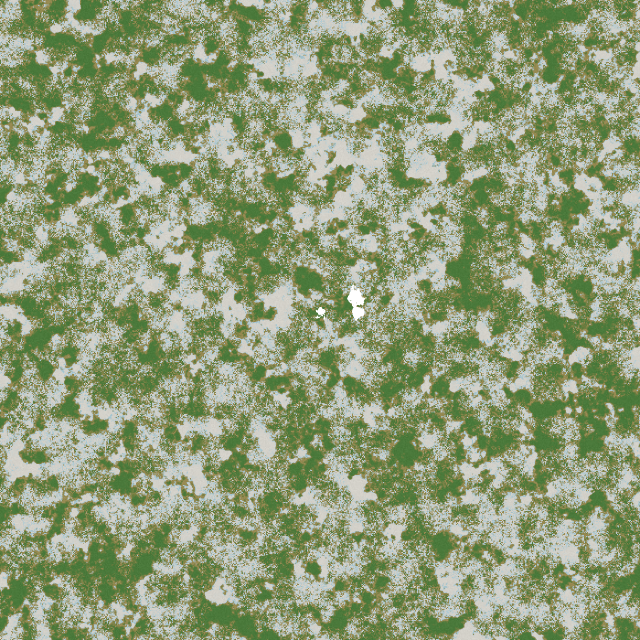
Write a WebGL 1 fragment shader that draws this texture.

```glsl
precision highp float;
uniform vec2 u_resolution;

#define PATCH_FREQ 45.0
#define REGION_FREQ 8.0
#define ROUGH_FREQ 36.0
#define GRAIN_FREQ 700.0
#define CLUMP_FREQ 280.0
#define GRAIN_AMOUNT 0.42
#define PALE_LEVEL 0.55
#define TAN_WIDTH 0.14
#define BLUE_WIDTH 0.085
#define SPOT_RADIUS 0.013

const vec3 GREEN = vec3(0.29, 0.475, 0.23);
const vec3 OLIVE = vec3(0.43, 0.49, 0.25);
const vec3 TAN = vec3(0.59, 0.54, 0.32);
const vec3 BLUE = vec3(0.65, 0.77, 0.81);
const vec3 PALE = vec3(0.83, 0.82, 0.79);

float hash(vec2 p) {
  vec3 q = fract(p.xyx * 0.1031);
  q += dot(q, q.yzx + 33.33);
  return fract((q.x + q.y) * q.z);
}

float noise(vec2 p) {
  vec2 cell = floor(p);
  vec2 f = fract(p);
  f = f * f * (3.0 - 2.0 * f);
  float low = mix(hash(cell), hash(cell + vec2(1.0, 0.0)), f.x);
  float high = mix(hash(cell + vec2(0.0, 1.0)), hash(cell + 1.0), f.x);
  return mix(low, high, f.y);
}

float fbm(vec2 p) {
  float sum = 0.0;
  float weight = 0.446;
  for (int i = 0; i < 4; i++) {
    sum += weight * noise(p);
    p = mat2(1.6, 1.2, -1.2, 1.6) * p + 17.3;
    weight *= 0.62;
  }
  return sum;
}

// White holes with ragged rims, set around the middle
float spots(vec2 p) {
  float nearest = 1.0;
  for (int i = 0; i < 3; i++) {
    float k = float(i);
    float angle = 0.6 + 2.7 * k;
    vec2 center = vec2(0.53, 0.52) + 0.03 * vec2(cos(angle), sin(angle));
    nearest = min(nearest, length(p - center) - SPOT_RADIUS / (1.0 + 0.5 * k));
  }
  nearest += 0.026 * (fbm(p * 90.0 + 60.0) - 0.5);
  return 1.0 - smoothstep(-0.0006, 0.0006, nearest);
}

vec3 texture_color(vec2 p) {
  // Patch height, with slow drift across the canvas
  float height = fbm(p * PATCH_FREQ + 100.0);
  height += 0.13 * (noise(p * REGION_FREQ + 40.0) - 0.5);

  // Smooth regions get crisp rims, rough ones dissolve into specks
  float rough = smoothstep(0.3, 0.56, fbm(p * ROUGH_FREQ + 210.0));
  vec2 grain_cell = floor(p * GRAIN_FREQ);
  float speck = hash(grain_cell) - 0.5;
  float tint = hash(grain_cell + 913.0);
  float clump = noise(p * CLUMP_FREQ + 300.0) - 0.5;
  float level = (height - PALE_LEVEL) / mix(0.35, 1.0, rough);
  level += GRAIN_AMOUNT * rough * (speck + 0.7 * clump);

  // Colour bands from green up to pale grey
  float edge = 0.006;
  float olive = smoothstep(-0.36, -TAN_WIDTH, level + 0.12 * clump);
  vec3 color = mix(GREEN, OLIVE, olive);
  color = mix(color, TAN, smoothstep(-edge, edge, level + TAN_WIDTH));
  color = mix(color, BLUE, smoothstep(-edge, edge, level));
  float pale = smoothstep(-edge, edge, level - BLUE_WIDTH);
  color = mix(color, PALE, pale * (1.0 - 0.8 * rough * step(0.72, tint)));
  color += 0.04 * (tint - 0.5);
  return mix(color, vec3(1.0), spots(p));
}

void main() {
  // Four samples per pixel smooth the edges
  vec3 color = vec3(0.0);
  for (int y = 0; y < 2; y++) {
    for (int x = 0; x < 2; x++) {
      vec2 offset = (vec2(float(x), float(y)) - 0.5) * 0.5;
      color += texture_color((gl_FragCoord.xy + offset) / u_resolution.y);
    }
  }
  gl_FragColor = vec4(color * 0.25, 1.0);
}
```
